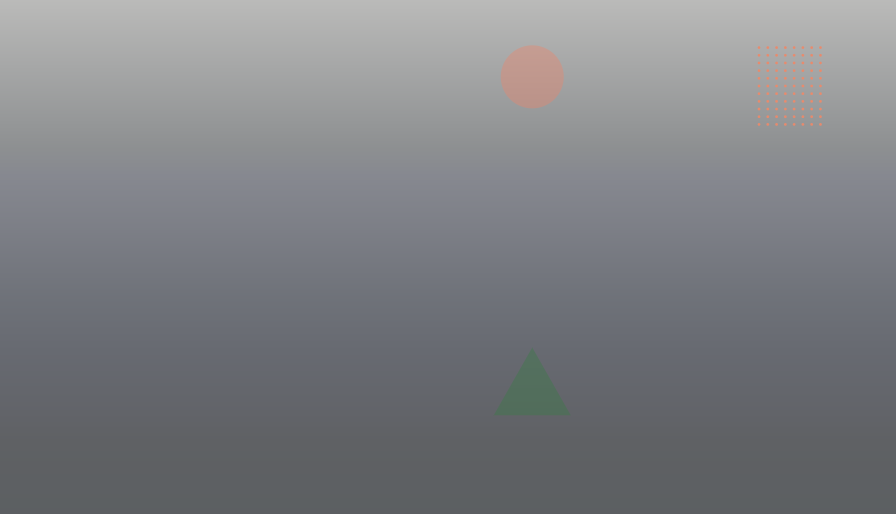
Write a Shadertoy shader that draws this background.

```glsl
// A calm vertical grey gradient carrying a translucent coral disc, a green
// triangle and a small grid of coral dots. Colour stops are interpolated by
// height; the shapes are distance functions, the grid a clamped repeat.

// Lengths are in canvas heights, with the origin at the lower left.
const vec2  DISC_CENTER = vec2(1.0355, 0.8505);
const float DISC_RADIUS = 0.0613;
const vec3  DISC_COLOR  = vec3(0.92, 0.52, 0.42);

const vec2  TRIANGLE_APEX   = vec2(1.0355, 0.3240);
const float TRIANGLE_HEIGHT = 0.1320;
const float TRIANGLE_HALF   = 0.0750;
const vec3  TRIANGLE_COLOR  = vec3(0.22, 0.48, 0.27);

const vec2  GRID_ORIGIN  = vec2(1.4767, 0.7580);
const vec2  GRID_SPACING = vec2(0.01707, 0.01494);
const vec2  GRID_LAST    = vec2(7.0, 10.0);
const float DOT_RADIUS   = 0.0026;
const vec3  DOT_COLOR    = vec3(0.92, 0.54, 0.42);

const float SHAPE_OPACITY = 0.4;
const float DOT_OPACITY   = 0.95;

// Gradient stops: colour in rgb, height in w, from bottom to top.
const int STOP_COUNT = 9;
const vec4 STOPS[STOP_COUNT] = vec4[](
    vec4(0.360, 0.374, 0.384, 0.00),
    vec4(0.372, 0.380, 0.392, 0.14),
    vec4(0.385, 0.392, 0.413, 0.20),
    vec4(0.405, 0.416, 0.444, 0.32),
    vec4(0.437, 0.450, 0.478, 0.43),
    vec4(0.486, 0.495, 0.525, 0.55),
    vec4(0.527, 0.535, 0.565, 0.66),
    vec4(0.553, 0.562, 0.568, 0.71),
    vec4(0.730, 0.730, 0.725, 1.00));

vec3 backgroundGradient(float height) {
    vec3 color = STOPS[0].rgb;
    for (int i = 1; i < STOP_COUNT; i++) {
        float blend = (height - STOPS[i - 1].w) / (STOPS[i].w - STOPS[i - 1].w);
        color = mix(color, STOPS[i].rgb, clamp(blend, 0.0, 1.0));
    }
    return color;
}

float discDistance(vec2 p, float radius) {
    return length(p) - radius;
}

// Upright isosceles triangle, with its apex at the origin.
float triangleDistance(vec2 p) {
    vec2 sideNormal = normalize(vec2(TRIANGLE_HEIGHT, TRIANGLE_HALF));
    float sides = dot(vec2(abs(p.x), p.y), sideNormal);
    float base = -p.y - TRIANGLE_HEIGHT;
    return max(sides, base);
}

// Distance to the nearest dot of the finite grid.
float dotGridDistance(vec2 p) {
    vec2 cell = clamp(round(p / GRID_SPACING), vec2(0.0), GRID_LAST);
    return discDistance(p - cell * GRID_SPACING, DOT_RADIUS);
}

// Antialiased coverage, with an edge one pixel wide.
float coverage(float dist, float pixel) {
    return clamp(0.5 - dist / pixel, 0.0, 1.0);
}

void mainImage(out vec4 fragColor, in vec2 fragCoord) {
    float pixel = 1.0 / iResolution.y;
    vec2 p = fragCoord * pixel;

    vec3 color = backgroundGradient(p.y);

    // Translucent shapes
    float disc = coverage(discDistance(p - DISC_CENTER, DISC_RADIUS), pixel);
    color = mix(color, DISC_COLOR, SHAPE_OPACITY * disc);
    float triangle = coverage(triangleDistance(p - TRIANGLE_APEX), pixel);
    color = mix(color, TRIANGLE_COLOR, SHAPE_OPACITY * triangle);

    // Dot grid
    float dots = coverage(dotGridDistance(p - GRID_ORIGIN), pixel);
    color = mix(color, DOT_COLOR, DOT_OPACITY * dots);

    fragColor = vec4(color, 1.0);
}
```
